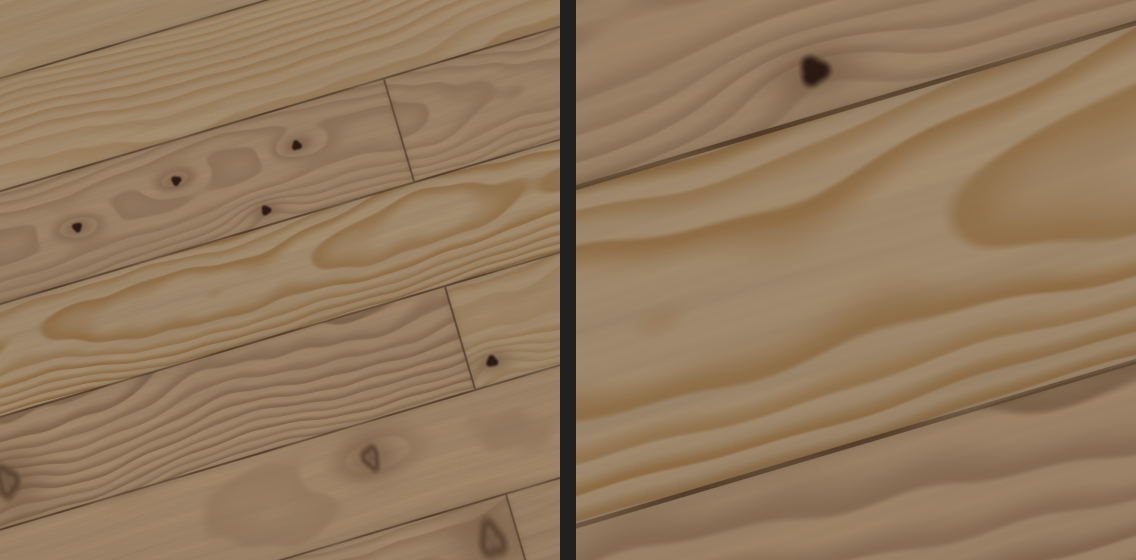
Left: the whole. Right: its middle third, enlarged.
This texture is drawn by a Shadertoy shader. Its source:

```glsl
#define TILT 0.286
#define BOARD_WIDTH 0.1933
#define BOARD_LENGTH 2.0
#define FIRST_SEAM 0.0518
#define FIRST_JOINT 0.90
#define SEAM_HALF_WIDTH 0.0013
#define PALE_WOOD vec3(0.622, 0.533, 0.420)
#define WARM_WOOD vec3(0.600, 0.493, 0.383)
#define AMBER_RING vec3(0.530, 0.385, 0.215)
#define BROWN_RING vec3(0.440, 0.335, 0.245)
#define SEAM_COLOR vec3(0.300, 0.215, 0.145)
#define KNOT_COLOR vec3(0.130, 0.065, 0.050)

// Per board: ring axis, ring density, drift, tint (amber above 0, brown below)
const vec4 GRAIN[10] = vec4[10](
    vec4(0.6, 14.0, 0.5, -0.6), vec4(0.55, 2.2, 0.3, -0.4),
    vec4(1.3, 5.5, 0.7, -0.75), vec4(0.6, 13.0, 0.6, 0.95),
    vec4(0.55, 14.0, 0.45, -0.6), vec4(-0.2, 7.0, 0.4, 0.55),
    vec4(-0.5, 2.0, 0.3, 0.2), vec4(-0.5, 2.0, 0.3, -0.2),
    vec4(0.6, 13.0, 0.7, 0.5), vec4(0.6, 13.0, 0.9, -0.5));

// Per board: position of the first knot, knot count, knot radius
const vec4 KNOTS[10] = vec4[10](
    vec4(0.853, 0.63, 1, 0.030), vec4(0.687, 0.67, 1, 0.020),
    vec4(0.052, 0.41, 1, 0.026), vec4(0), vec4(0.30, 0.48, 4, 0.011),
    vec4(0), vec4(0), vec4(0), vec4(0.943, 0.21, 1, 0.013), vec4(0));

float hash(float n) {
    return fract(sin(n * 12.9898) * 43758.5453);
}

// Slow drift of the rings along a board
float drift(vec2 p, float seed) {
    return sin(4.0 * p.x + seed) + 0.5 * sin(13.0 * p.x + 1.7 * seed)
         + 0.2 * sin(27.0 * p.x + 5.0 * p.y + seed)
         + 0.08 * sin(61.0 * p.x - 14.0 * p.y);
}

// Fine fibres from layered, stretched sines
float fibres(vec2 p, float seed) {
    float sum = 0.0, freq = 23.0, amp = 0.5;
    for (int i = 0; i < 4; i++) {
        float bend = 1.6 * sin(p.x * (3.0 + 0.13 * freq) + seed + freq);
        sum += amp * sin(p.y * freq + bend + seed * freq);
        freq *= 1.93;
        amp *= 0.8;
    }
    return sum;
}

// Offset from knot i to the point, in canvas units
vec2 knotOffset(vec2 p, vec4 knot, float i) {
    float side = knot.y + 0.3 * (sin(3.0 + 4.0 * i) - sin(3.0));
    float along = knot.x + 0.22 * i - 0.027 * i * i;
    return vec2(p.x - along, (p.y - side) * BOARD_WIDTH);
}

void mainImage(out vec4 fragColor, in vec2 fragCoord) {
    float pixel = 1.0 / iResolution.y;
    vec2 uv = fragCoord * pixel;
    float c = cos(TILT), s = sin(TILT);
    vec2 q = vec2(c * uv.x + s * uv.y, c * uv.y - s * uv.x);

    // Board layout: alternate rows shift by half a length
    float across = (q.y - FIRST_SEAM) / BOARD_WIDTH;
    float row = floor(across);
    float odd = mod(row, 2.0);
    float along = (q.x - FIRST_JOINT) / BOARD_LENGTH + 0.5 * odd;
    bool pastJoint = odd < 0.5 && along >= 0.0;
    int board = clamp(int(pastJoint ? 8.0 + 0.5 * row : row + 2.0), 0, 9);
    vec2 p = vec2(q.x, across - row);
    float seed = 2.4 * float(board);
    vec4 grain = GRAIN[board], knot = KNOTS[board];

    // Growth rings, bent around the knots
    float axis = p.y - grain.x - 0.06 * sin(7.0 * p.x + seed);
    float height = grain.y * axis * axis + grain.z * drift(p, seed);
    for (float i = 0.0; i < knot.z; i++) {
        vec2 d = knotOffset(p, knot, i) / (knot.w * vec2(5.0, 2.2));
        height += 1.6 * exp(-dot(d, d));
    }
    float phase = fract(height);
    float ring = smoothstep(0.25, 0.85, phase) * (1.0 - smoothstep(0.86, 1.0, phase));
    ring *= 0.55 + 0.45 * hash(floor(height) + seed);

    // Wood colour
    float amber = step(0.0, grain.w);
    float fibre = fibres(p, seed);
    vec3 color = mix(WARM_WOOD, PALE_WOOD, 0.25 + 0.6 * amber);
    color *= 0.985 + 0.03 * hash(seed + 3.0) + 0.012 * sin(5.0 * p.x + 4.0 * p.y + seed);
    color *= 1.0 + 0.022 * fibre;
    color = mix(color, mix(BROWN_RING, AMBER_RING, amber), ring * abs(grain.w) * (0.85 + 0.1 * fibre));

    // Knots: a stained halo, a dark rim and, in large ones, a paler heart
    float large = smoothstep(0.013, 0.019, knot.w);
    for (float i = 0.0; i < knot.z; i++) {
        vec2 d = knotOffset(p, knot, i) / knot.w;
        d.y *= mix(1.0, 0.65, large);
        float r = length(d) + 0.1 * sin(3.0 * atan(d.y, d.x + 1e-4) + seed + i);
        float halo = exp(-dot(d * vec2(0.4, 0.7), d * vec2(0.4, 0.7)));
        float core = 1.0 - smoothstep(0.45, 1.05, r);
        float heart = large * (1.0 - smoothstep(0.2, 0.65, r));
        color = mix(color, BROWN_RING, 0.6 * halo);
        color = mix(color, mix(KNOT_COLOR, BROWN_RING, 0.65 * large), 0.9 * core);
        color = mix(color, WARM_WOOD * 0.85, 0.6 * heart);
    }

    // Seams and butt joints, uneven in depth
    float seamDist = min(p.y, 1.0 - p.y) * BOARD_WIDTH;
    float jointDist = abs(along - floor(along + 0.5)) * BOARD_LENGTH;
    float edge = min(seamDist, jointDist);
    float line = 1.0 - smoothstep(SEAM_HALF_WIDTH - pixel * 0.5, SEAM_HALF_WIDTH + pixel, edge);
    float seamId = floor(across + 0.5);
    float depth = 0.68 + 0.14 * sin(17.0 * q.x + 5.0 * seamId) + 0.1 * sin(53.0 * q.x + seamId);
    color *= 1.0 - 0.1 * exp(-edge / 0.005);
    color = mix(color, SEAM_COLOR, line * depth);

    fragColor = vec4(color, 1.0);
}
```
